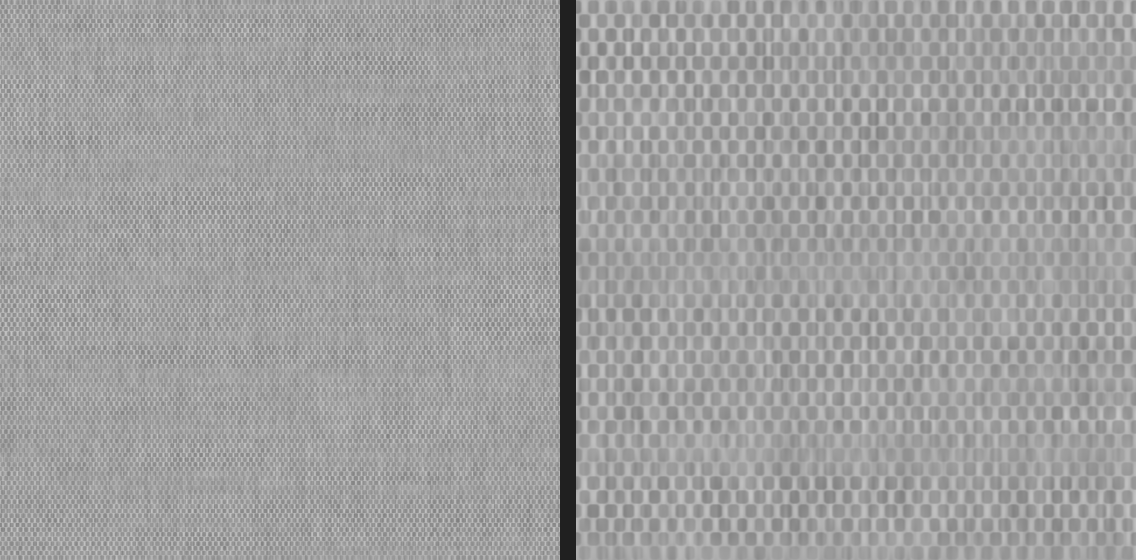
Left, the full canvas; right, a detail of the centre.
Reproduce this texture procedurally as a WebGL 2 fragment shader.

```glsl
#version 300 es
precision highp float;
// Grey plain-weave cloth: dark rounded weft floats in staggered rows, with
// narrow pale warp threads between them. Wrapping value noise adds fibre
// streaks, uneven threads and rows of weaker contrast; everything tiles.

uniform vec2 u_resolution;
out vec4 fragColor;

const vec2 WEAVE = vec2(96.0, 120.0);   // floats across, rows up (even)
const vec3 SHADE = vec3(0.565);
const vec3 LIGHT = vec3(0.715);

// Integer hash of a lattice point, 0..1
float hash(ivec2 cell, int seed) {
  uint h = uint(cell.x) * 1597334673u ^ uint(cell.y) * 3812015801u ^ uint(seed) * 2798796415u;
  h = (h ^ (h >> 16)) * 2146121005u;
  h = (h ^ (h >> 15)) * 2221713035u;
  h ^= h >> 16;
  return float(h & 65535u) / 65535.0;
}

// Hash whose lattice wraps after the given number of cells
float wrappedHash(vec2 cell, vec2 period, int seed) {
  return hash(ivec2(mod(cell, period)), seed);
}

// Smooth value noise over the unit square, -1..1, tiling
float noise(vec2 uv, vec2 period, int seed) {
  vec2 p = uv * period;
  vec2 i = floor(p);
  vec2 f = fract(p);
  f = f * f * (3.0 - 2.0 * f);
  float low = mix(wrappedHash(i, period, seed),
                  wrappedHash(i + vec2(1.0, 0.0), period, seed), f.x);
  float high = mix(wrappedHash(i + vec2(0.0, 1.0), period, seed),
                   wrappedHash(i + vec2(1.0, 1.0), period, seed), f.x);
  return 2.0 * mix(low, high, f.y) - 1.0;
}

float roundedBox(vec2 p, vec2 halfSize, float radius) {
  vec2 q = abs(p) - halfSize + radius;
  return length(max(q, 0.0)) + min(max(q.x, q.y), 0.0) - radius;
}

// Weave tone: -1 on a dark float, up to about +1 on a pale warp thread
float weaveTone(vec2 uv, vec2 count, float pixel) {
  vec2 p = uv * count;
  float row = floor(p.y);
  p.x += 0.5 * mod(row, 2.0);
  vec2 local = fract(p) - 0.5;
  vec2 cell = vec2(floor(p.x), row);

  // Each float varies a little in width and depth
  float widthVariation = wrappedHash(cell, count, 1) - 0.5;
  float depthVariation = wrappedHash(cell, count, 2) - 0.5;
  vec2 halfSize = vec2(0.31 + 0.08 * widthVariation, 0.47);
  float soft = 0.07 + 0.35 * pixel * count.x;
  float dist = roundedBox(local, halfSize, 0.22);
  float weft = 1.0 - smoothstep(-soft, soft, dist);

  // Pale threads are brightest midway between two floats
  float warpCrown = smoothstep(0.28, 0.5, abs(local.x)) * (1.0 - 2.0 * local.y * local.y);
  float pale = 0.5 + 0.65 * warpCrown;
  return mix(pale, -0.9 + 0.5 * depthVariation, weft);
}

// Short fine fibres, long yarns and slightly uneven rows
float fibreTone(vec2 uv) {
  float fine = noise(uv, vec2(480.0, 72.0), 3);
  float yarn = noise(uv, vec2(256.0, 20.0), 4);
  float thread = noise(uv, vec2(192.0, 5.0), 9);
  float slub = noise(uv, vec2(8.0, 120.0), 5);
  return 0.46 * fine + 0.24 * yarn + 0.14 * thread + 0.15 * slub;
}

// Bands of rows in which the floats stand out more or less
float rowContrast(vec2 uv) {
  float band = noise(uv, vec2(3.0, 48.0), 6);
  float patches = noise(uv, vec2(14.0, 40.0), 7);
  return clamp(0.88 + 0.36 * band + 0.16 * patches, 0.3, 1.25);
}

void main() {
  vec2 uv = gl_FragCoord.xy / u_resolution;
  float pixel = 1.0 / min(u_resolution.x, u_resolution.y);

  float tone = weaveTone(uv, WEAVE, pixel) * rowContrast(uv) + fibreTone(uv);
  tone += 0.04 * noise(uv, vec2(7.0, 5.0), 8);

  vec3 colour = mix(SHADE, LIGHT, 0.5 + 0.5 * tone);
  fragColor = vec4(colour, 1.0);
}
```
